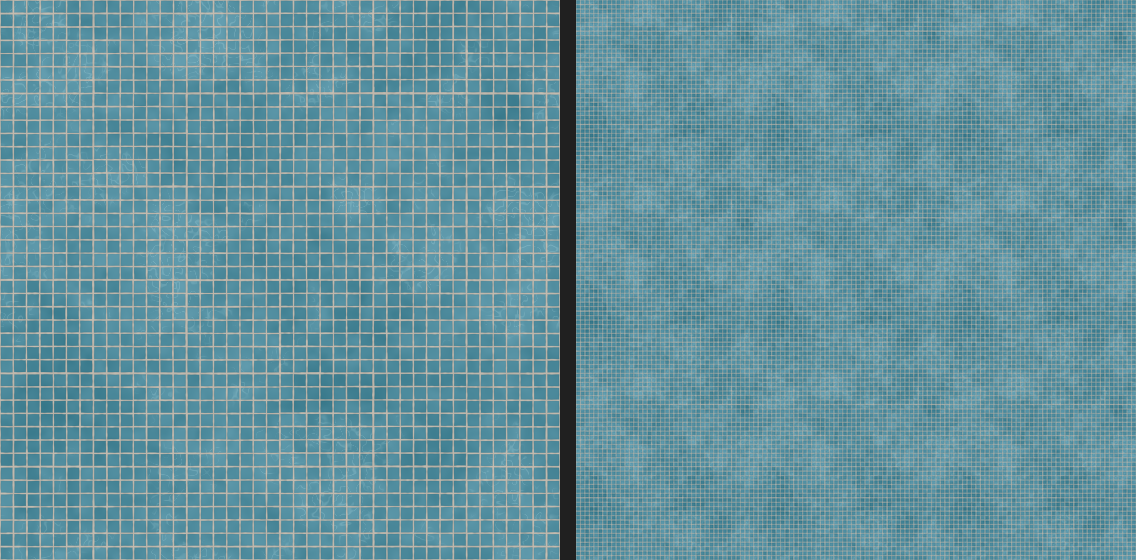
Left, the tile; right, the same tile 3 across and 3 down.
Write a Shadertoy shader that draws this pattern.

```glsl
// Square blue-green mosaic tiles in pale grout, laid as slightly misaligned sheets.
// Each tile is a rounded-box distance with hashed shift and tone; cloudy glaze, wisps
// and grout grain come from smooth cellular noise that wraps at the canvas edges.

#define TILES 42.0          // tiles across and down
#define SHEET 7.0           // tiles per mounted sheet
#define GROUT 0.121         // joint width, in tiles
#define CORNER 0.035        // corner radius, in tiles
#define SHEET_SHIFT 0.034   // misalignment of whole sheets
#define TILE_SHIFT 0.022    // misalignment of single tiles
#define SEAM 0.004          // extra joint width gathered at sheet seams
#define WOBBLE 0.025        // unevenness of tile edges
#define TILE_TONE 0.36      // tone difference between tiles
#define GLAZE vec3(0.317, 0.555, 0.626)
#define GLAZE_RANGE vec3(0.17, 0.145, 0.145)
#define GROUT_COLOR vec3(0.75, 0.715, 0.67)

// Whole-number wrap, centred so that rounding cannot slip past the period.
vec2 wrap(vec2 cell, float period) {
    return floor(mod(cell + 0.5, period));
}

// Three random values in 0..1 from an integer cell and a seed.
vec3 hash3(vec2 cell, float seed) {
    uvec3 v = uvec3(cell.x, cell.y, seed) * 1664525u + 1013904223u;
    v.x += v.y * v.z; v.y += v.z * v.x; v.z += v.x * v.y;
    v ^= v >> 16u;
    v.x += v.y * v.z; v.y += v.z * v.x; v.z += v.x * v.y;
    return vec3(v >> 8u) / 16777216.0;
}

// Soft blend of random values at jittered cell points; whole frequencies tile.
float cellClouds(vec2 uv, float freq, float seed) {
    vec2 p = uv * freq, base = floor(p);
    float sum = 0.0, total = 0.0;
    for (int y = -1; y <= 1; y++)
    for (int x = -1; x <= 1; x++) {
        vec2 cell = base + vec2(x, y);
        vec3 h = hash3(wrap(cell, freq), seed);
        vec2 toPoint = cell + 0.25 + 0.5 * h.xy - p;
        float w = max(0.0, 1.0 - dot(toPoint, toPoint) / 1.5625);
        w *= w * w;
        sum += w * h.z;
        total += w;
    }
    return sum / total;
}

float roundedBox(vec2 p, float halfSize, float radius) {
    vec2 q = abs(p) - halfSize + radius;
    return length(max(q, 0.0)) + min(max(q.x, q.y), 0.0) - radius;
}

void mainImage(out vec4 fragColor, in vec2 fragCoord) {
    vec2 uv = fragCoord / iResolution.xy;
    float pixel = TILES / min(iResolution.x, iResolution.y);

    // Tile layout: sheets drift, and tiles draw in towards their sheet centre
    vec2 grid = uv * TILES;
    vec2 id = wrap(floor(grid), TILES);
    vec3 tileRand = hash3(id, 1.0);
    vec2 sheet = floor((id + 0.5) / SHEET);
    vec2 shift = (hash3(sheet, 2.0).xy - 0.5) * SHEET_SHIFT
               + (tileRand.xy - 0.5) * TILE_SHIFT
               - (id - sheet * SHEET - 0.5 * (SHEET - 1.0)) * SEAM;
    // Border tiles stay put across the border, so the wrapped joint is symmetric
    shift *= step(0.5, id) * step(id, vec2(TILES - 1.5));
    vec2 local = fract(grid) - 0.5 - shift;
    float grain = cellClouds(uv, TILES * 4.0, 3.0) - 0.5;
    float dist = roundedBox(local, 0.5 - 0.5 * GROUT, CORNER) + WOBBLE * grain;
    float tileMask = 1.0 - smoothstep(-0.72 * pixel, 0.72 * pixel, dist);

    // Glaze: broad clouds, mottling and one tone per tile
    float broad = cellClouds(uv, 6.0, 4.0) - 0.5;
    float patchy = cellClouds(uv, 15.0, 5.0) - 0.5;
    float mottle = cellClouds(uv, 60.0, 6.0) - 0.5;
    float tone = 0.5 * broad + 0.38 * patchy + 0.32 * mottle
               + TILE_TONE * (tileRand.z - 0.5);
    tone -= 0.16 * smoothstep(-0.12, 0.0, dist);

    // Short pale wisps along the mid level of warped noise
    vec2 warped = uv + 0.012 * vec2(mottle, patchy);
    float ridge = 1.0 - abs(2.0 * cellClouds(warped, 110.0, 7.0) - 1.0);
    float wisp = smoothstep(0.82, 1.0, ridge)
               * smoothstep(0.02, 0.3, patchy + 0.4 * broad + 0.5 * mottle);
    vec3 glaze = GLAZE + GLAZE_RANGE * tone + vec3(0.075, 0.06, 0.05) * wisp;

    // Grout: grainy, slightly shaded beside the tiles
    float joint = smoothstep(0.0, 0.5 * GROUT, dist);
    vec3 grout = GROUT_COLOR * (0.96 + 0.04 * joint + 0.08 * grain + 0.04 * patchy);

    fragColor = vec4(mix(grout, glaze, tileMask), 1.0);
}
```
